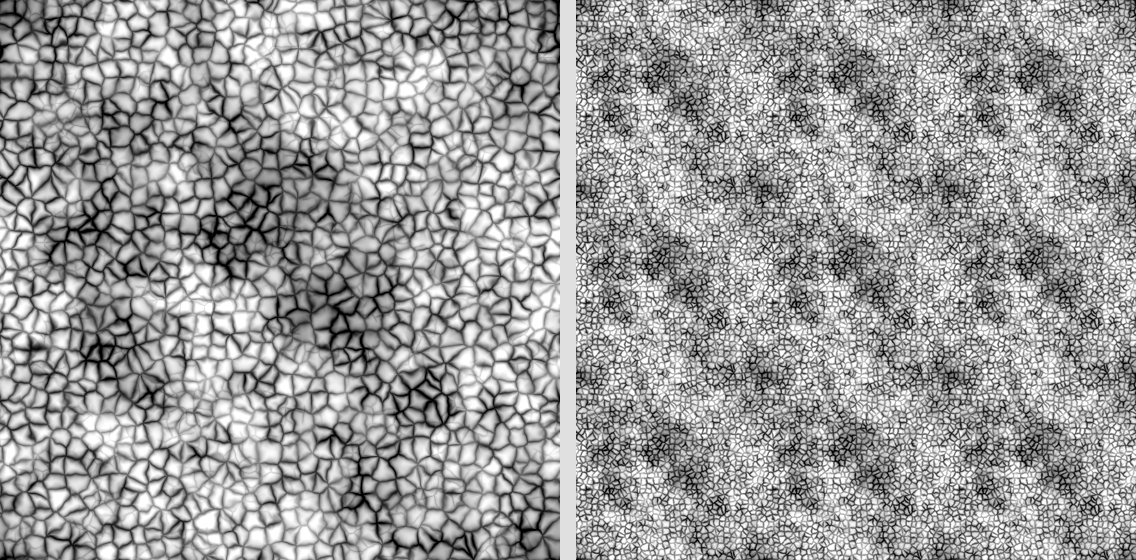
Left: one tile. Right: repeated 3 by 3.
Write a WebGL 2 fragment shader that draws this texture.

```glsl
#version 300 es
precision highp float;
// Tiling grey pebbled relief: packed rounded grains with soft dark crevices.

uniform vec2 u_resolution;
out vec4 fragColor;

const float GRAINS = 34.0;       // grains across the tile
const float TOP_TONE = 0.91;     // tone of a grain top
const float CREVICE_FALL = 7.0;  // how fast crevices fade into grains
const float CRACK_FALL = 15.0;   // the same for hairline cracks

// Integer hash of a lattice cell, giving two values in 0..1
vec2 hash2(vec2 cell, uint seed) {
    uvec2 v = uvec2(cell) * 1664525u + uvec2(seed * 747796405u, seed * 277803737u) + 1013904223u;
    v.x += v.y * 1664525u;
    v.y += v.x * 1664525u;
    v ^= v >> 16u;
    v.x += v.y * 1664525u;
    v.y += v.x * 1664525u;
    v ^= v >> 16u;
    return vec2(v >> 8u) / 16777216.0;
}

// Smooth value noise that wraps after "period" cells
vec2 noise2(vec2 uv, float period, uint seed) {
    vec2 p = uv * period;
    vec2 i = floor(p);
    vec2 f = p - i;
    f = f * f * f * (f * (f * 6.0 - 15.0) + 10.0);
    vec2 lo = mod(i, period);
    vec2 hi = mod(i + 1.0, period);
    vec2 bottom = mix(hash2(lo, seed), hash2(vec2(hi.x, lo.y), seed), f.x);
    vec2 top = mix(hash2(vec2(lo.x, hi.y), seed), hash2(hi, seed), f.x);
    return mix(bottom, top, f.y);
}

// Position of a grain centre inside its lattice cell
vec2 grainCentre(vec2 cell, float period, uint seed) {
    return 0.5 + 0.86 * (hash2(mod(cell, period), seed) - 0.5);
}

// Distance to the nearest border between grains, in lattice cells
float borderDistance(vec2 uv, float period, uint seed) {
    vec2 p = uv * period;
    vec2 base = floor(p);
    vec2 f = p - base;
    vec2 nearestCell = vec2(0.0);
    vec2 nearest = vec2(0.0);
    float best = 9.0;
    for (int y = -1; y <= 1; y++) {
        for (int x = -1; x <= 1; x++) {
            vec2 cell = vec2(x, y);
            vec2 toCentre = cell + grainCentre(base + cell, period, seed) - f;
            float d = dot(toCentre, toCentre);
            if (d < best) {
                best = d;
                nearest = toCentre;
                nearestCell = cell;
            }
        }
    }
    float border = 9.0;
    for (int y = -2; y <= 2; y++) {
        for (int x = -2; x <= 2; x++) {
            vec2 cell = nearestCell + vec2(x, y);
            vec2 toCentre = cell + grainCentre(base + cell, period, seed) - f;
            vec2 across = toCentre - nearest;
            if (dot(across, across) > 1e-5) {
                border = min(border, dot(0.5 * (toCentre + nearest), normalize(across)));
            }
        }
    }
    return border;
}

// Dark groove that is rounded at its bottom
float groove(float dist, float fall, float rounding) {
    return exp(-fall * (sqrt(dist * dist + rounding * rounding) - 0.5 * rounding));
}

// Uneven light: slanted broad patches plus finer blotches, centred on zero
float unevenness(vec2 uv) {
    vec2 slanted = vec2(uv.x, uv.x + uv.y);
    float sum = 0.28 * (noise2(slanted, 5.0, 11u).x - 0.5);
    sum += 0.22 * (noise2(uv, 9.0, 12u).x - 0.5);
    sum += 0.20 * (noise2(uv, 19.0, 13u).x - 0.5);
    sum += 0.22 * (noise2(uv, 37.0, 14u).x - 0.5);
    sum += 0.06 * (noise2(uv, 90.0, 15u).x - 0.5);
    return sum;
}

void main() {
    vec2 uv = gl_FragCoord.xy / u_resolution;

    // Slightly bent borders
    vec2 bend = (noise2(uv, 46.0, 21u) - 0.5) * 0.30 + (noise2(uv, 110.0, 22u) - 0.5) * 0.10;
    vec2 bent = uv + bend / GRAINS;

    // Main crevices, deep in some places and shallow in others
    float depth = mix(0.42, 1.05, noise2(uv, 31.0, 23u).x);
    float crevice = depth * groove(borderDistance(bent, GRAINS, 1u), CREVICE_FALL, 0.035);

    // Hairline cracks over scattered grains
    float crackShare = smoothstep(0.4, 0.8, noise2(uv, 27.0, 24u).y);
    float crack = 0.26 * crackShare * groove(borderDistance(bent, GRAINS + 3.0, 2u), CRACK_FALL, 0.03);

    float tone = TOP_TONE - crevice - crack * (1.0 - crevice) + unevenness(uv);
    fragColor = vec4(vec3(clamp(tone, 0.0, 1.0)), 1.0);
}
```
